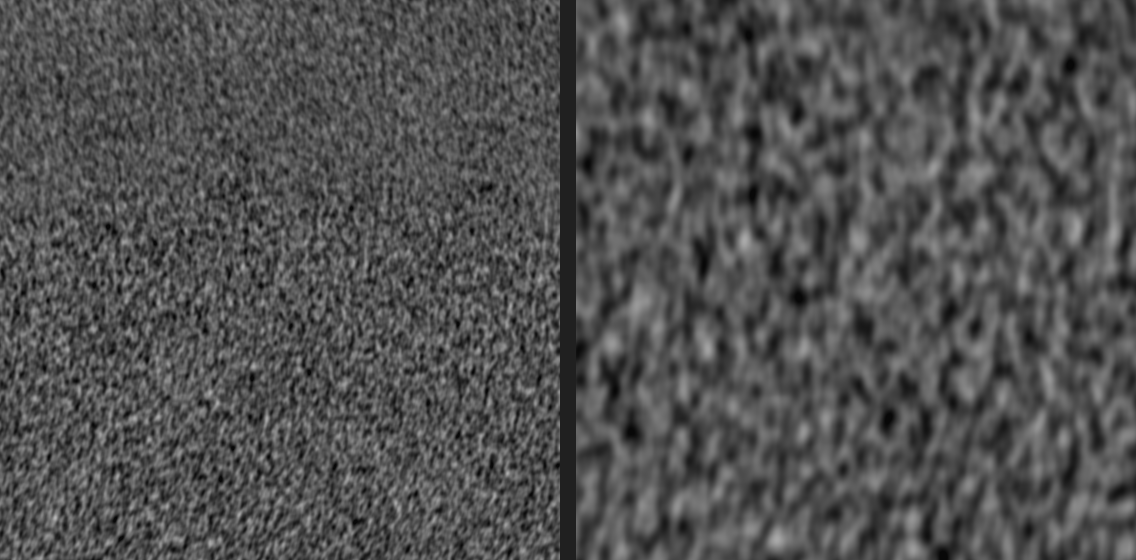
Left: the whole. Right: its middle third, enlarged.
A three.js fragment shader for this texture:

```glsl
// Draws a dark grey, fuzzy grain of short upright fibres, calmer towards the top.
varying vec2 vUv;

const vec3 BASE_COLOR = vec3(0.319);
const float CONTRAST_LOW = 0.098;        // grain strength in the lower part
const float CONTRAST_TOP = 0.066;        // grain strength in the upper part
const vec2 CALM_EDGE = vec2(0.52, 0.74); // heights between which it calms down
const vec2 GRAIN_FREQ = vec2(92.0, 54.0);
const vec2 FINE_FREQ = vec2(150.0, 98.0);
const vec2 CLUMP_FREQ = vec2(40.0, 23.0);
const vec2 PATCH_FREQ = vec2(9.0, 6.0);
const float LEAN = 0.28;                 // tilt to the right at the bottom
const float BEND = 0.22;                 // turns the tilt back with height
const float NOISE_GAIN = 4.7;            // brings the noise to unit deviation

// Random unit gradient for a lattice point.
vec2 gradient(vec2 cell) {
  float h = fract(sin(dot(cell, vec2(127.1, 311.7))) * 43758.5453);
  float angle = 6.28318 * h;
  return vec2(cos(angle), sin(angle));
}

float gradientNoise(vec2 p) {
  vec2 i = floor(p);
  vec2 f = fract(p);
  vec2 w = f * f * (3.0 - 2.0 * f);
  vec2 e = vec2(1.0, 0.0);
  float low = mix(dot(gradient(i), f),
                  dot(gradient(i + e.xy), f - e.xy), w.x);
  float high = mix(dot(gradient(i + e.yx), f - e.yx),
                   dot(gradient(i + e.xx), f - e.xx), w.x);
  return NOISE_GAIN * mix(low, high, w.y);
}

// Slants the plane so that a lattice does not line up with its neighbours.
vec2 slant(vec2 p, float amount) {
  return vec2(p.x + amount * p.y, p.y - amount * p.x);
}

void main() {
  // Fibre direction changes slowly with height.
  vec2 p = vUv;
  p.x += p.y * (BEND * p.y - LEAN);

  // Layers from broad patches to fine fibres.
  float patches = gradientNoise(vUv * PATCH_FREQ + 3.7);
  float clumps = gradientNoise(slant(p, 0.12) * CLUMP_FREQ + 17.3);
  float grain = gradientNoise(slant(p, -0.09) * GRAIN_FREQ + 41.9);
  float crossGrain = gradientNoise(slant(p, 0.15) * GRAIN_FREQ * 1.13 + 73.1);
  float fine = gradientNoise(slant(p, 0.05) * FINE_FREQ + 29.6);
  float fibres = 0.66 * grain + 0.52 * crossGrain + 0.42 * fine
               + 0.28 * clumps + 0.15 * patches;

  // Contrast falls off above an uneven edge.
  float calm = smoothstep(CALM_EDGE.x, CALM_EDGE.y, vUv.y + 0.03 * patches);
  float contrast = mix(CONTRAST_LOW, CONTRAST_TOP, calm);

  vec3 color = BASE_COLOR + contrast * fibres;
  gl_FragColor = vec4(clamp(color, 0.03, 0.75), 1.0);
}
```
